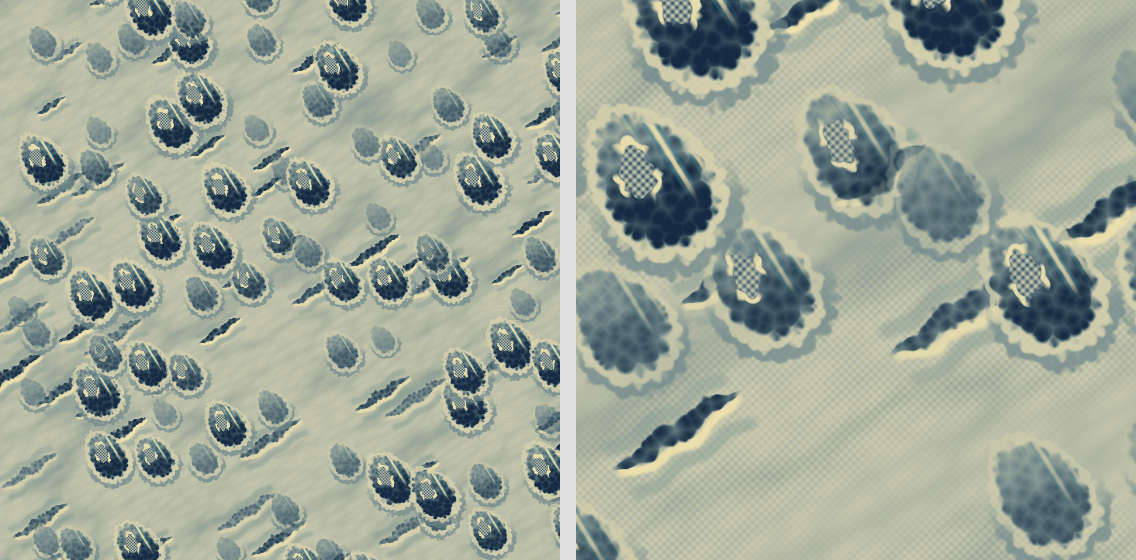
Left: the whole. Right: its middle third, enlarged.
Write a Shadertoy shader that draws this texture.

```glsl
// Dark glossy pebbles and slanted brush streaks scattered over dithered beige sand.

const vec3 NAVY  = vec3(0.08, 0.14, 0.24);
const vec3 SLATE = vec3(0.19, 0.27, 0.33);
const vec3 STEEL = vec3(0.35, 0.43, 0.46);
const vec3 SAGE  = vec3(0.52, 0.58, 0.57);
const vec3 STONE = vec3(0.66, 0.69, 0.62);
const vec3 SAND  = vec3(0.78, 0.78, 0.68);
const vec3 CREAM = vec3(0.96, 0.90, 0.68);
const vec3 TEAL  = vec3(0.22, 0.50, 0.55);
const vec2 SLANT = vec2(0.83, 0.56);

vec2 hash2(vec2 p) {
    vec2 k = vec2(dot(p, vec2(127.1, 311.7)), dot(p, vec2(269.5, 183.3)));
    return fract(sin(k) * 43758.5);
}

// Distance to the nearest scattered point.
float cellular(vec2 p) {
    vec2 cell = floor(p);
    float nearest = 2.0;
    for (int j = -1; j <= 1; j++)
    for (int i = -1; i <= 1; i++) {
        vec2 id = cell + vec2(i, j);
        nearest = min(nearest, length(id + hash2(id) - p));
    }
    return nearest;
}

float band(float x, float center, float halfWidth) {
    return 1.0 - smoothstep(0.3 * halfWidth, halfWidth, abs(x - center));
}

// Dark to light colour ramp, tone from 0 to 1.
vec3 ramp(float tone) {
    float t = clamp(tone, 0.0, 1.0) * 5.0;
    vec3 c = mix(NAVY, SLATE, clamp(t, 0.0, 1.0));
    c = mix(c, STEEL, clamp(t - 1.0, 0.0, 1.0));
    c = mix(c, SAGE, clamp(t - 2.0, 0.0, 1.0));
    c = mix(c, STONE, clamp(t - 3.0, 0.0, 1.0));
    return mix(c, SAND, clamp(t - 4.0, 0.0, 1.0));
}

// Paint holds (tone, cream, teal). d is in pebble radii.
vec3 pebble(vec3 paint, vec2 d, float vigour, float grain, float checker) {
    vec2 e = vec2(dot(d, vec2(0.6, -0.8)), dot(d, vec2(0.8, 0.6)));
    float egg = length(e / vec2(1.15, 0.82 + 0.12 * clamp(e.x, -1.5, 1.5)));
    egg += 0.22 * (grain - 0.5);

    // Pale rim and soft shadow below
    float below = smoothstep(-0.2, 0.9, dot(d, vec2(0.3, -0.95)));
    paint = mix(paint, vec3(0.55, 0.0, 0.15), 0.8 * below * band(egg, 1.33, 0.16));
    paint = mix(paint, vec3(1.0, 0.35, 0.0), 0.8 * vigour * band(egg, 1.12, 0.14));

    // Body, darkest at the lower right
    float depth = smoothstep(-0.9, 0.5, dot(d, vec2(0.35, -0.75)));
    float tone = mix(0.62, 0.04, depth) + 0.45 * (grain - 0.45);
    vec3 body = vec3(mix(0.6, tone, 0.45 + 0.55 * vigour), 0.0, 0.12);

    // Glossy stripes along the upper right flank
    float stripe = sin(17.0 * e.y + 1.5 * e.x);
    float flank = smoothstep(0.15, 0.35, e.y) * (1.0 - smoothstep(0.1, 0.8, e.x)) * vigour;
    body.x += 0.4 * flank * max(stripe, 0.0);
    body.y += 0.75 * flank * smoothstep(0.6, 1.0, stripe);
    body.z += 0.7 * flank * band(stripe, 0.1, 0.6);

    // Dithered eye with a broken bright ring
    float open = smoothstep(0.5, 0.65, vigour);
    vec2 c = d - vec2(-0.25, 0.12);
    float eye = length((c + vec2(0.25 * c.y, 0.0)) / vec2(0.27, 0.42)) + 0.5 * (grain - 0.5);
    float broken = smoothstep(-0.5, 0.4, sin(3.0 * atan(c.y, c.x) + 9.0 * vigour));
    body = mix(body, vec3(0.95, 0.75, 0.0), open * broken * band(eye, 1.15, 0.28));
    float inside = 1.0 - smoothstep(0.85, 1.0, eye);
    body = mix(body, vec3(0.62 + 0.36 * checker, 0.0, 0.0), open * inside);

    float cover = 1.0 - smoothstep(0.9, 1.06, egg);
    return mix(paint, body, cover * mix(0.6, 1.0, vigour));
}

// Tapered dark stroke with a cream lower edge. d.x runs along the stroke.
vec3 streak(vec3 paint, vec2 d, vec2 halfSize, float vigour, float grain) {
    vec2 s = d / halfSize;
    float taper = max(1.0 - s.x * s.x, 0.05);
    float ends = smoothstep(0.05, 0.35, taper);
    s.y += 0.2 * sin(9.0 * s.x);
    float rough = 0.7 * (grain - 0.45);
    float body = 1.0 - smoothstep(0.6, 1.05, abs(s.y) / taper + rough);
    float edge = band(s.y + 0.35 * rough, -1.1 * taper - 0.15, 0.6);
    float haze = band(s.y, 1.5, 0.9) + band(s.y, -2.4, 0.8);
    paint = mix(paint, vec3(0.7, 0.0, 0.25), 0.5 * ends * haze);
    paint = mix(paint, vec3(1.0, 0.9, 0.0), ends * edge * vigour);
    float tone = mix(0.55, 0.08, vigour) + 0.5 * (grain - 0.4);
    return mix(paint, vec3(tone, 0.0, 0.12), ends * body * (0.6 + 0.4 * vigour));
}

void mainImage(out vec4 fragColor, in vec2 fragCoord) {
    vec2 p = fragCoord / iResolution.y;
    vec2 q = vec2(dot(p, SLANT), dot(p, vec2(-SLANT.y, SLANT.x)));
    float grain = cellular(p * 120.0);
    vec2 weave = sin(p * 1250.0);
    float checker = weave.x * weave.y;

    // Sand: slanted facets, ripples and patches of dither
    float facets = cellular(q * vec2(7.0, 20.0) + 3.0);
    float strokes = cellular(q * vec2(24.0, 80.0));
    float ripple = sin(9.0 * p.x + 3.0 * sin(7.0 * p.y)) * sin(13.0 * p.y + 2.0 * sin(8.0 * p.x));
    float tone = 0.98 - 0.17 * smoothstep(0.35, 0.95, facets) - 0.12 * strokes + 0.03 * ripple;
    tone += 0.09 * checker * smoothstep(-0.2, 0.5, ripple);
    vec3 paint = vec3(tone, 0.0, 0.06 * smoothstep(0.5, 0.9, facets));

    // Streaks on a slanted grid
    vec2 pitch = vec2(0.165, 0.075);
    for (int j = -1; j <= 1; j++)
    for (int i = -1; i <= 1; i++) {
        vec2 id = floor(q / pitch) + vec2(i, j);
        vec2 spot = hash2(id + 17.0), kind = hash2(id + 41.0);
        if (kind.x > 0.62) continue;
        vec2 halfSize = mix(vec2(0.03, 0.006), vec2(0.075, 0.011), kind.y);
        paint = streak(paint, q - (id + 0.1 + 0.8 * spot) * pitch, halfSize, 1.0 - kind.x, grain);
    }

    // Pebbles on a square grid
    float spacing = 0.105;
    for (int j = -1; j <= 1; j++)
    for (int i = -1; i <= 1; i++) {
        vec2 id = floor(p / spacing) + vec2(i, j);
        vec2 spot = hash2(id + 5.0), kind = hash2(id + 73.0);
        if (kind.x > 0.85) continue;
        float radius = mix(0.021, 0.041, kind.y);
        vec2 d = (p - (id + 0.1 + 0.8 * spot) * spacing) / radius;
        paint = pebble(paint, d, smoothstep(0.0, 0.8, kind.y), grain, checker);
    }

    vec3 color = mix(ramp(paint.x), TEAL, clamp(paint.z, 0.0, 1.0) * 0.6);
    fragColor = vec4(mix(color, CREAM, clamp(paint.y, 0.0, 1.0)), 1.0);
}
```
